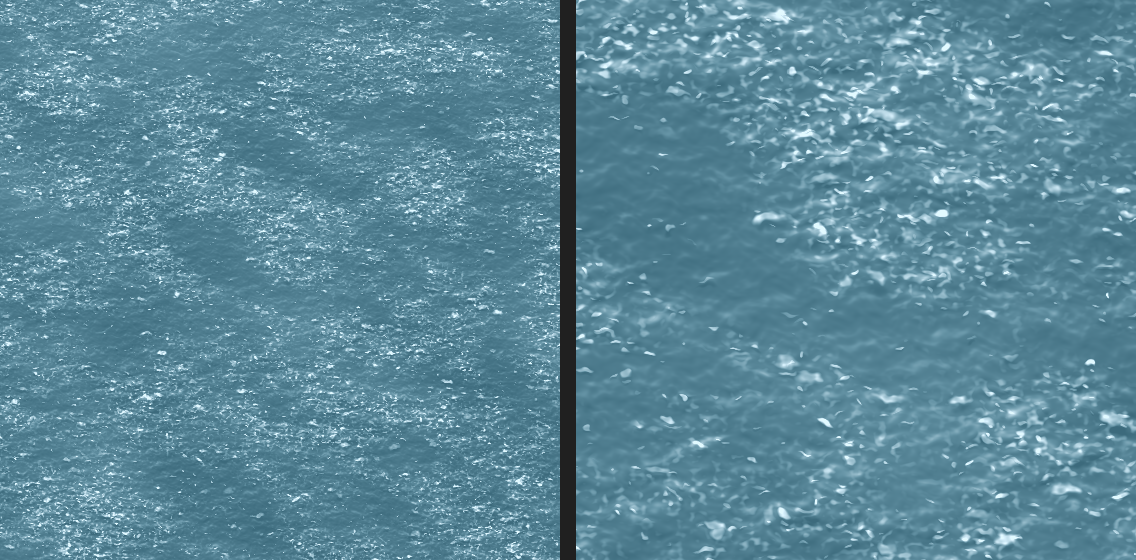
Left: the whole. Right: its middle third, enlarged.
Write a WebGL 1 fragment shader that draws this texture.

```glsl
precision highp float;
// Choppy teal water seen from above, with drifting foam grain and white flecks.

uniform vec2 u_resolution;

const vec3 DEEP_WATER = vec3(0.290, 0.472, 0.542);
const vec3 MID_WATER = vec3(0.400, 0.582, 0.652);
const vec3 FOAM = vec3(0.790, 0.900, 0.950);
const float MID_LEVEL = 0.22;            // tone at which MID_WATER is reached
const float BASE_TONE = 0.012;
const float SWELL_GAIN = 0.13;
const float HAZE_GAIN = 0.10;
const float RELIEF_GAIN = 0.27;
const float CREST_GAIN = 1.10;
const float GRAIN_GAIN = 0.66;
const float FLECK_DENSITY = 0.44;
const float SHADOW_GAIN = 0.09;
const float DRIFT_SLOPE = 0.28;          // foam bands fall towards the right
const vec2 PATCH_SCALE = vec2(4.5, 7.5);
const vec2 CLUMP_SCALE = vec2(21.0, 33.0);
const vec2 WAVELET_SCALE = vec2(24.0, 42.0);
const vec2 GRAIN_SCALE = vec2(135.0, 175.0);
const vec2 LIGHT_STEP = vec2(-0.0012, 0.0038);

vec2 hash2(vec2 p) {
  vec3 q = fract(p.xyx * vec3(0.1031, 0.1030, 0.0973));
  q += dot(q, q.yzx + 33.33);
  return fract((q.xx + q.yz) * q.zy);
}

vec2 gradientAt(vec2 cell) {
  float angle = 6.28318 * hash2(cell).x;
  return vec2(cos(angle), sin(angle));
}

float gradientNoise(vec2 p) {
  vec2 i = floor(p);
  vec2 f = p - i;
  vec2 u = f * f * f * (f * (f * 6.0 - 15.0) + 10.0);
  vec2 e = vec2(1.0, 0.0);
  float low = mix(dot(gradientAt(i), f), dot(gradientAt(i + e), f - e), u.x);
  float high = mix(dot(gradientAt(i + e.yx), f - e.yx),
                   dot(gradientAt(i + e.xx), f - e.xx), u.x);
  return mix(low, high, u.y);
}

vec2 noisePair(vec2 p) {
  return vec2(gradientNoise(p), gradientNoise(p + 71.0));
}

float fbm(vec2 p, float gain) {
  float sum = 0.0;
  float amplitude = 1.0;
  for (int i = 0; i < 4; i++) {
    sum += amplitude * gradientNoise(p);
    p = mat2(1.94, 0.36, -0.36, 1.94) * p + 17.3;
    amplitude *= gain;
  }
  return sum;
}

// One scattered layer of ragged flecks: x = bright body, y = shadow below.
vec2 fleckLayer(vec2 p, float scale, float foam) {
  vec2 q = p * scale * vec2(1.0, 1.4);
  vec2 cell = floor(q);
  vec2 result = vec2(0.0);
  for (int j = -1; j <= 1; j++) {
    for (int i = -1; i <= 1; i++) {
      vec2 id = cell + vec2(float(i), float(j));
      vec2 place = hash2(id + scale);
      vec2 form = hash2(id + scale * 2.0 + 41.0);
      vec2 look = hash2(id + scale * 3.0 + 97.0);
      vec2 v = q - id - place;
      v.y += (look.y - 0.35) * 0.6 * v.x + 0.4 * v.x * v.x;
      vec2 size = vec2(mix(0.12, 0.38, form.x), mix(0.10, 0.22, form.y));
      float presence = smoothstep(0.0, 0.1, FLECK_DENSITY * (0.3 + 0.9 * foam) - look.x);
      float body = 1.0 - smoothstep(0.45, 1.05, length(v / size));
      float shadow = 1.0 - smoothstep(0.30, 1.30, length((v + vec2(0.0, 0.22)) / size));
      float brightness = mix(0.36, 1.35, place.x * form.y + 0.25 * form.x);
      result = max(result, presence * vec2(body * brightness, shadow));
    }
  }
  return result;
}

void main() {
  vec2 p = gl_FragCoord.xy / min(u_resolution.x, u_resolution.y);
  p.y += 0.08 * p.y * p.y;               // slight foreshortening to the top
  vec2 drift = vec2(p.x, p.y + DRIFT_SLOPE * p.x);
  vec2 bent = p + 0.004 * noisePair(p * 55.0);

  // Broad swell, foam patches and the clumps inside them
  float swell = gradientNoise(drift * vec2(3.0, 5.0) + 8.0)
              + 0.6 * gradientNoise(drift * vec2(8.0, 13.0) + 23.0);
  float patches = smoothstep(-0.42, 0.46, fbm(drift * PATCH_SCALE + 3.7, 0.6) + 0.06 * p.y);
  float clump = smoothstep(-0.45, 0.45, fbm(bent * CLUMP_SCALE + 5.1, 0.5));
  float foam = patches * (0.45 + 1.1 * clump);

  // Wavelets lit from above
  float relief = fbm(bent * WAVELET_SCALE, 0.65)
               - fbm((bent + LIGHT_STEP) * WAVELET_SCALE, 0.65);
  float crest = max(relief, 0.0);

  // Fine foam grain
  float grain = gradientNoise(bent * GRAIN_SCALE)
              + 0.85 * gradientNoise(p * GRAIN_SCALE * 1.7 + 31.0);
  float grit = smoothstep(0.06, 0.72, grain);

  // Flecks of three sizes with ragged edges
  vec2 ragged = bent + 0.0030 * noisePair(p * 120.0 + 11.0)
                     + 0.0018 * noisePair(p * 215.0 + 29.0);
  vec2 flecks = fleckLayer(ragged, 30.0, foam);
  flecks = max(flecks, fleckLayer(ragged, 56.0, foam));
  flecks = max(flecks, fleckLayer(ragged, 100.0, foam) * vec2(0.9, 0.6));

  float tone = BASE_TONE + SWELL_GAIN * swell + HAZE_GAIN * foam + 0.05 * (p.y - 0.5);
  tone += (0.4 + 0.7 * foam) * (RELIEF_GAIN * relief + CREST_GAIN * crest * crest);
  tone += GRAIN_GAIN * (grit - 0.06) * foam - SHADOW_GAIN * flecks.y;
  tone += flecks.x * (0.85 + 0.6 * grain);

  vec3 water = mix(DEEP_WATER, MID_WATER, clamp(tone / MID_LEVEL, -0.5, 1.0));
  vec3 color = mix(water, FOAM, clamp((tone - MID_LEVEL) / (1.0 - MID_LEVEL), 0.0, 1.25));
  gl_FragColor = vec4(clamp(color, 0.0, 1.0), 1.0);
}
```
